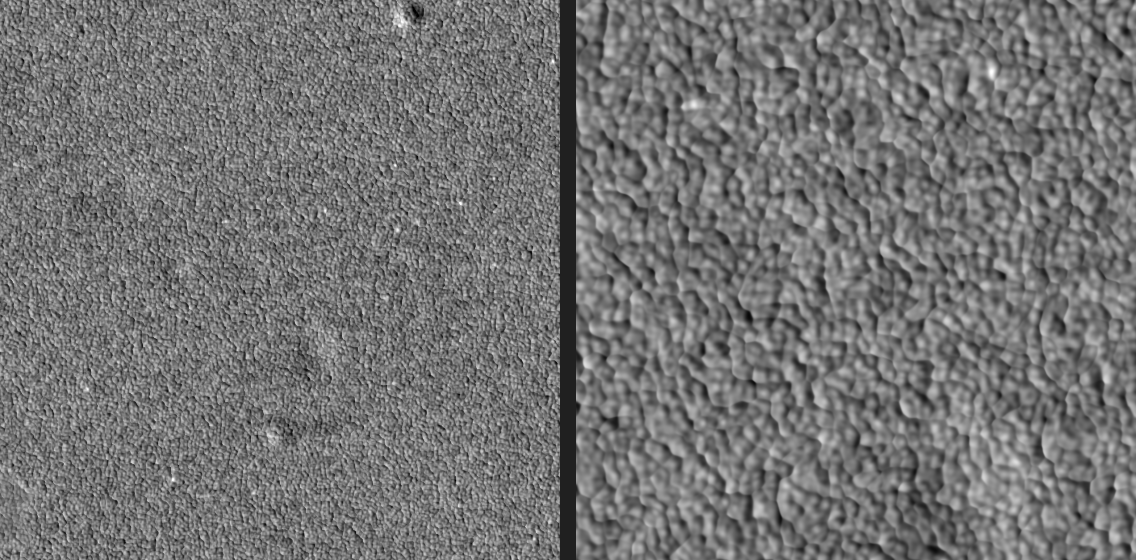
Left, the full canvas; right, a detail of the centre.
Write a WebGL 2 fragment shader that draws this texture.

```glsl
#version 300 es
precision highp float;

uniform vec2 u_resolution;
out vec4 fragColor;

#define BASE_TONE 0.467
#define GRAIN_FREQ 134.0
#define GRAIN_SHARPNESS 7.0
#define GRAIN_RELIEF 0.32
#define GRAIN_TONE 0.20
#define GRIT_FREQ 165.0
#define GRIT_CONTRAST 0.20
#define CLUMP_CONTRAST 0.11
#define BROAD_CONTRAST 0.06
#define BOULDERS 18
#define HOLLOWS 6
#define LIGHT vec2(-0.92, -0.39)

vec2 hash2(vec2 p) {
    vec3 q = fract(p.xyx * vec3(0.1031, 0.1030, 0.0973));
    q += dot(q, q.yzx + 33.33);
    return fract((q.xx + q.yz) * q.zy);
}

// Offset from a lattice corner projected on its random gradient
float cornerSlope(vec2 cell, vec2 offset) {
    float angle = 6.2832 * hash2(cell + 57.0).x;
    return dot(vec2(cos(angle), sin(angle)), offset);
}

float gradientNoise(vec2 p) {
    vec2 i = floor(p), f = p - i;
    vec2 u = f * f * f * (f * (f * 6.0 - 15.0) + 10.0);
    vec2 e = vec2(1.0, 0.0);
    float low = mix(cornerSlope(i, f), cornerSlope(i + e, f - e), u.x);
    float high = mix(cornerSlope(i + e.yx, f - e.yx), cornerSlope(i + 1.0, f - 1.0), u.x);
    return mix(low, high, u.y);
}

// Noise height field shaded by its slope towards the light
float litNoise(vec2 p) {
    return gradientNoise(p - 0.3 * LIGHT) - gradientNoise(p + 0.3 * LIGHT);
}

// Packed pebbles, blended softly where they touch and lit from one side
float pebbles(vec2 p) {
    vec2 cell = floor(p);
    vec3 sum = vec3(0.0);
    float total = 0.0;
    for (int y = -1; y <= 1; y++) {
        for (int x = -1; x <= 1; x++) {
            vec2 id = cell + vec2(x, y);
            vec2 jitter = hash2(id);
            vec2 d = p - id - mix(vec2(0.5), jitter, 0.85);
            float weight = exp(-GRAIN_SHARPNESS * dot(d, d));
            float tone = hash2(id + 311.0).y - 0.5;
            float crown = exp(-10.0 * dot(d, d)) - 0.3;
            sum += weight * vec3(dot(d, LIGHT), tone, crown);
            total += weight;
        }
    }
    return dot(sum / total, vec3(GRAIN_RELIEF, GRAIN_TONE, 0.12));
}

// Side-lit round rise; a negative factor turns it into a hollow
float knoll(vec2 p, vec2 centre, float radius) {
    vec2 q = (p - centre) / radius;
    return dot(q, LIGHT) * exp(-dot(q, q));
}

float spot(vec2 p, vec2 centre, vec2 size) {
    vec2 q = (p - centre) / size;
    return exp(-dot(q, q));
}

float scatteredRelief(vec2 p) {
    float shade = 0.0;
    for (int i = 0; i < BOULDERS; i++) {
        vec2 centre = hash2(vec2(i, 17.0));
        float radius = mix(0.0035, 0.006, hash2(vec2(i, 43.0)).x);
        shade += 0.45 * knoll(p, centre, radius) + 0.32 * spot(p, centre, vec2(radius));
    }
    for (int i = 0; i < HOLLOWS; i++) {
        vec2 centre = mix(vec2(0.1, 0.3), vec2(0.6, 0.7), hash2(vec2(i, 71.0)));
        float radius = mix(0.015, 0.035, hash2(vec2(i, 89.0)).y);
        shade -= 0.18 * knoll(p, centre, radius);
    }
    return shade;
}

float landmarks(vec2 p) {
    // Small cone with a pit
    vec2 cone = vec2(0.729, 0.971);
    float shade = 1.1 * knoll(p, cone, 0.018) - 0.7 * knoll(p, cone, 0.008);
    // Low mound with a shadow tail
    shade += 0.3 * knoll(p, vec2(0.5, 0.218), 0.02);
    shade += 0.14 * spot(p, vec2(0.49, 0.22), vec2(0.013));
    return shade - 0.12 * spot(p, vec2(0.555, 0.238), vec2(0.05, 0.014));
}

// Faint winding ridges that fade in and out
float ridges(vec2 p) {
    float line = abs(gradientNoise(p * 5.0 + 3.7));
    float visible = smoothstep(0.0, 0.25, gradientNoise(p * 4.0 + 21.0));
    return visible * (1.0 - smoothstep(0.0, 0.02, line));
}

void main() {
    vec2 p = gl_FragCoord.xy / u_resolution;

    // Grains, bent slightly out of their lattice
    vec2 bend = vec2(gradientNoise(p * 31.0), gradientNoise(p * 31.0 + 91.0));
    float grain = pebbles(p * GRAIN_FREQ + bend * 0.8);
    grain += GRIT_CONTRAST * litNoise(p * GRIT_FREQ + 13.0);
    grain += CLUMP_CONTRAST * gradientNoise(p * 66.0 + 5.0);

    // Smoother lobe with a bright rim in the corner
    float lobe = length((p - vec2(0.0, 0.085)) / vec2(0.06, 0.075)) + 0.6 * gradientNoise(p * 28.0);
    grain *= mix(0.65, 1.0, smoothstep(0.7, 1.15, lobe));
    float rim = 0.1 * exp(-pow((lobe - 0.9) / 0.12, 2.0));

    // Broad tone drift
    float drift = gradientNoise(p * 3.0 + 8.0) + gradientNoise(p * 17.0);

    float tone = BASE_TONE + grain + rim + 0.5 * BROAD_CONTRAST * drift;
    tone += scatteredRelief(p) + landmarks(p) + 0.035 * ridges(p);
    fragColor = vec4(vec3(clamp(tone, 0.0, 1.0)), 1.0);
}
```
